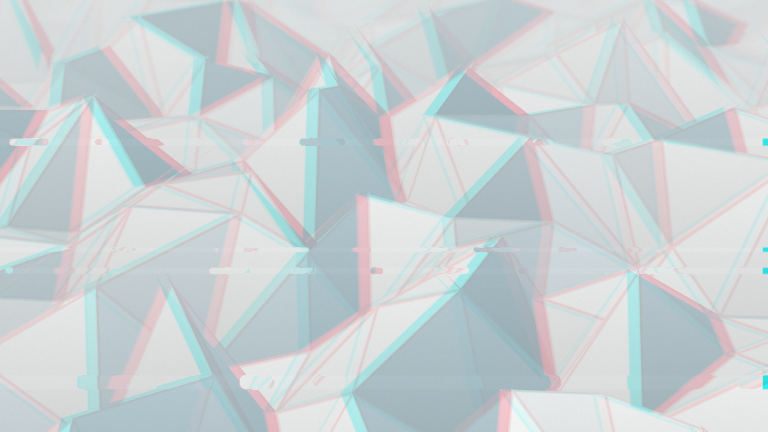
Give the GLSL for this background, as a Shadertoy shader.

```glsl
vec3 hash3(vec2 p) {
    vec3 q = fract(p.xyx * vec3(.1031, .1030, .0973));
    q += dot(q, q.yxz + 33.33);
    return fract((q.xxy + q.yzz) * q.zyx);
}

// Jittered terrain vertex: sideways position, height, depth
vec3 terrainVertex(vec2 id) {
    vec3 r = hash3(id + 57.);
    return vec3((id.x + .7 * (r.x - .5)) * .24,
                .42 * r.y * r.y,
                1. + .08 * (id.y + .7 * (r.z - .5)));
}

vec2 project(vec3 v) {
    float aspect = iResolution.x / iResolution.y;
    return vec2(.5 * aspect, 1.9) + vec2(v.x, v.y - 2.05) / v.z;
}

// Signed distance to the line a-b, positive on its left
float edgeDistance(vec2 p, vec2 a, vec2 b) {
    vec2 e = normalize(b - a), q = p - a;
    return e.x * q.y - e.y * q.x;
}

// Paints one lit facet with soft borders and a thin wire outline
void paintFacet(inout vec3 color, vec2 p, vec3 a, vec3 b, vec3 c, float tone) {
    vec2 pa = project(a), pb = project(b), pc = project(c);
    vec2 u = pb - pa, v = pc - pa;
    if (u.x * v.y - u.y * v.x < 1e-5) return;

    float far = smoothstep(1.35, 2.3, (a.z + b.z + c.z) / 3.);
    float blur = 1.3 / iResolution.y + .022 * far * far;
    float d = min(edgeDistance(p, pa, pb),
                  min(edgeDistance(p, pb, pc), edgeDistance(p, pc, pa)));
    if (d < -blur) return;

    // Light from the upper left
    vec3 stretch = vec3(1, 1, 2.5);
    vec3 n = normalize(cross((b - a) * stretch, (c - a) * stretch));
    n *= n.y < 0. ? -1. : 1.;
    float lit = smoothstep(0., .6, dot(n, normalize(vec3(-.75, .6, -.25))));
    vec3 facet = mix(vec3(.64, .72, .75), vec3(.875, .88, .88), lit);
    facet += .05 * (tone - .5) + .25 * (p.y - (pa.y + pb.y + pc.y) / 3.);

    float wire = 1. - smoothstep(0., .0035 + blur, abs(d));
    facet = mix(facet, vec3(.66, .69, .70), .42 * wire * (1. - far));
    facet = mix(facet, vec3(.85, .87, .87), .55 * far);
    color = mix(color, facet, smoothstep(-blur, 0., d));
}

// Rows of facets, painted from back to front
vec3 terrain(vec2 p) {
    vec3 color = vec3(.84, .87, .87);
    float middle = .5 * iResolution.x / iResolution.y;
    for (float row = 19.; row >= -2.; row--) {
        float low = 1.9 - 2.05 / (1. + .08 * (row - .4));
        float high = 1.9 - 1.63 / (1. + .08 * (row + 1.4));
        if (p.y < low - .03 || p.y > high + .03) continue;

        float column = floor((p.x - middle) * (1. + .08 * (row + .5)) / .24);
        for (float k = -1.; k <= 1.; k++) {
            vec2 id = vec2(column + k, row);
            vec3 a = terrainVertex(id);
            vec3 b = terrainVertex(id + vec2(1, 0));
            vec3 c = terrainVertex(id + vec2(1, 1));
            vec3 d = terrainVertex(id + vec2(0, 1));
            vec3 r = hash3(id + 171.);
            if (r.z < .5) {
                paintFacet(color, p, a, c, d, r.x);
                paintFacet(color, p, a, b, c, r.y);
            } else {
                paintFacet(color, p, b, c, d, r.x);
                paintFacet(color, p, a, b, d, r.y);
            }
        }
    }
    return color;
}

void mainImage(out vec4 fragColor, in vec2 fragCoord) {
    vec2 p = fragCoord / iResolution.y;
    float aspect = iResolution.x / iResolution.y;
    float pixel = 1. / iResolution.y;

    // Glitch bands made of rounded, sideways displaced segments
    vec4 bandY = vec4(.115, .373, .422, .671);
    vec4 bandRadius = vec4(.016, .007, .005, .008);
    float slip = 0., segment = 0., band = 0.;
    for (int i = 0; i < 4; i++) {
        float dy = p.y - bandY[i], radius = bandRadius[i];
        float x = p.x / .17 + .37 * float(i);
        vec3 r = hash3(vec2(floor(x), float(i) * 7. + 3.));
        float dx = abs(fract(x) - .5) * .17 - .075 * r.x;
        float d = length(vec2(max(dx, 0.), dy)) - radius;
        float inside = 1. - smoothstep(-pixel, pixel, d);
        segment += inside;
        slip += inside * (r.y - .5) * .13;
        band += 1. - smoothstep(-pixel, pixel, abs(dy) - radius);
    }
    p.x += slip;

    // Red is displaced against green and blue
    vec3 color = terrain(p);
    color.r = terrain(p + vec2(.027 + .02 * segment, 0)).r;

    // Pale bands, teal ends at the right border, fine grain
    color += .012 * band;
    float border = smoothstep(-.014, -.010, fragCoord.x / iResolution.y - aspect);
    color.r *= 1. - .8 * border * min(band, 1.);
    color += .012 * (hash3(floor(p * 432.)).x - .5);
    fragColor = vec4(color, 1);
}
```
